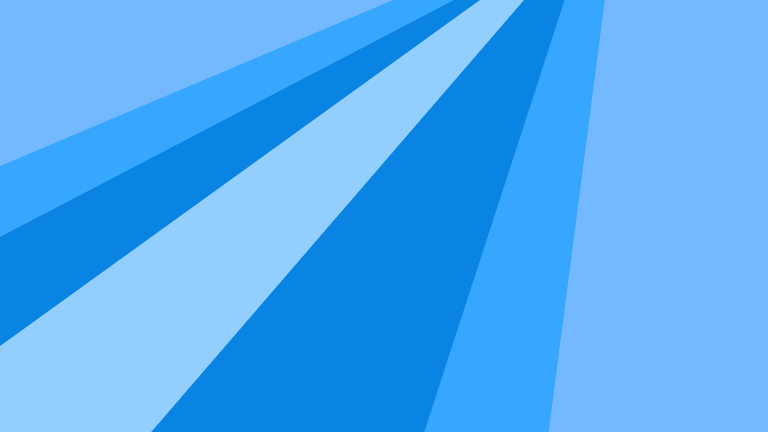
Write a Shadertoy shader that draws this background.

```glsl
// Flat blue rays fanning down and left from beyond the top edge.

#define SKY   vec3(0.455, 0.725, 1.0)
#define AZURE vec3(0.21, 0.65, 1.0)
#define DEEP  vec3(0.035, 0.518, 0.89)
#define PALE  vec3(0.573, 0.812, 1.0)
#define EDGE_SOFTNESS 1.0

const int EDGE_COUNT = 6;

// Each edge: x where it meets the top, and leftward run per unit of drop.
const vec2 EDGES[EDGE_COUNT] = vec2[](
    vec2(0.910, 2.367), vec2(1.051, 1.916), vec2(1.111, 1.387),
    vec2(1.213, 0.863), vec2(1.307, 0.325), vec2(1.400, 0.130));

// Colour to the right of each edge.
const vec3 RAY_COLORS[EDGE_COUNT] = vec3[](AZURE, DEEP, PALE, DEEP, AZURE, SKY);

// Signed distance to a slanted edge, positive on its right side.
float edgeDistance(vec2 p, vec2 edge) {
    float drop = 1.0 - p.y;
    return (p.x - edge.x + edge.y * drop) / length(vec2(1.0, edge.y));
}

void mainImage(out vec4 fragColor, in vec2 fragCoord) {
    // Canvas height is one unit.
    vec2 p = fragCoord / iResolution.y;
    float softness = EDGE_SOFTNESS / iResolution.y;

    // Lay the rays over each other from left to right.
    vec3 color = SKY;
    for (int i = 0; i < EDGE_COUNT; i++) {
        float coverage = clamp(0.5 + edgeDistance(p, EDGES[i]) / softness, 0.0, 1.0);
        color = mix(color, RAY_COLORS[i], coverage);
    }
    fragColor = vec4(color, 1.0);
}
```
